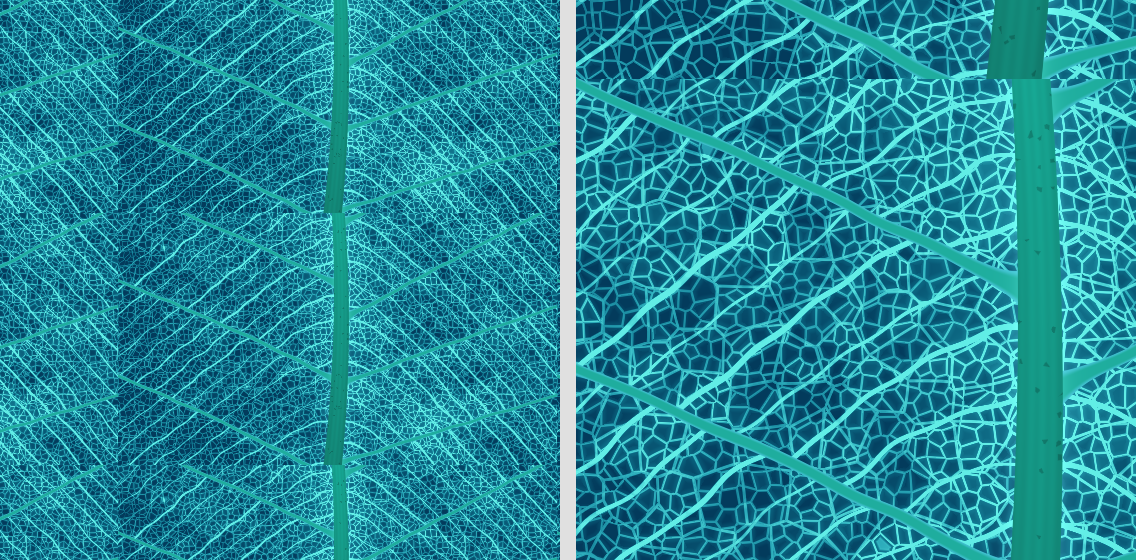
Left, the full canvas; right, a detail of the centre.
A Shadertoy shader for this texture:

```glsl
// Tiled teal leaf: green midrib, slanted side veins, arched cross veins and a fine cellular net.

// Layout, in canvas units
const vec2  TILE_SIZE   = vec2(0.784, 0.4505);
const vec2  TILE_ORIGIN = vec2(0.211, 0.169);
const vec2  MIDRIB_HALF = vec2(0.0165, 0.0115);   // half width at bottom, top

// Side veins: height at the midrib, slope, downward bend
const float LEFT_START = -0.022;
const float LEFT_STEP  = 0.1706;
const float LEFT_SLOPE = 0.514;
const float LEFT_BEND  = 0.146;
const vec4  RIGHT_START = vec4(0.000, 0.1445, 0.259, 0.427);
const vec4  RIGHT_SLOPE = vec4(0.337, 0.380, 0.545, 0.560);
const float RIGHT_BEND  = 0.04;

// Cross veins and net
const float CROSS_STEP = 0.039;
const float CROSS_HALF = 0.0013;
const float MESH_SIZE  = 0.027;
const float MESH_HALF  = 0.0009;
const float NET_SIZE   = 0.0098;
const float NET_HALF   = 0.0007;
const float NET_GAIN   = 0.58;

// Colours
const vec3 DEEP  = vec3(0.01, 0.23, 0.36);
const vec3 BLUE  = vec3(0.04, 0.38, 0.49);
const vec3 TEAL  = vec3(0.09, 0.51, 0.60);
const vec3 LIGHT = vec3(0.17, 0.67, 0.73);
const vec3 PALE  = vec3(0.38, 0.93, 0.90);
const vec3 GREEN = vec3(0.08, 0.59, 0.52);
const vec3 MINT  = vec3(0.12, 0.68, 0.62);

vec2 hash2(vec2 p) {
    vec3 q = fract(p.xyx * vec3(0.1031, 0.1030, 0.0973));
    q += dot(q, q.yzx + 33.33);
    return fract((q.xx + q.yz) * q.zy);
}

// Cellular noise: x = distance to the cell border, y = random value of the cell
vec2 cells(vec2 p) {
    vec2 base = floor(p), nearest = vec2(9.0), second = vec2(9.0), id = base;
    for (int j = -1; j <= 1; j++)
    for (int i = -1; i <= 1; i++) {
        vec2 cell = base + vec2(i, j);
        vec2 toSeed = cell + 0.1 + 0.8 * hash2(cell + 57.0) - p;
        float d = dot(toSeed, toSeed);
        if (d < dot(nearest, nearest)) {
            second = nearest;
            nearest = toSeed;
            id = cell;
        } else if (d < dot(second, second)) second = toSeed;
    }
    float border = dot(0.5 * (nearest + second), normalize(second - nearest));
    return vec2(border, hash2(id + 11.0).x);
}

float stroke(float dist, float halfWidth, float px) {
    return 1.0 - smoothstep(halfWidth - px, halfWidth + px, dist);
}

// Leaf tone from dark (0) to bright (1)
vec3 ramp(float v) {
    v = clamp(v, 0.0, 1.0) * 4.0;
    vec3 c = mix(DEEP, BLUE, clamp(v, 0.0, 1.0));
    c = mix(c, TEAL, clamp(v - 1.0, 0.0, 1.0));
    c = mix(c, LIGHT, clamp(v - 2.0, 0.0, 1.0));
    return mix(c, PALE, clamp(v - 3.0, 0.0, 1.0));
}

void mainImage(out vec4 fragColor, in vec2 fragCoord) {
    float px = 0.6 / iResolution.y;
    vec2 p = mod(fragCoord / iResolution.y - TILE_ORIGIN, TILE_SIZE);
    float rise = p.y / TILE_SIZE.y;

    // Distance from the midrib, mirrored on the left
    float across = p.x - (0.383 + 0.11 * p.y - 0.194 * p.y * p.y);
    bool isLeft = across < 0.0;
    float d = abs(across);
    vec2 wobble = sin(p.yx * 47.0 + 3.0 * sin(p * 31.0)) + 0.4 * sin(p.yx * 123.0 + p * 71.0);

    // Side veins; band counts those below the point
    float side = 1.0, band = 0.0;
    for (int i = 0; i < 4; i++) {
        float start = isLeft ? LEFT_START + LEFT_STEP * float(i) : RIGHT_START[i];
        float slope = isLeft ? LEFT_SLOPE : RIGHT_SLOPE[i];
        float bend  = isLeft ? LEFT_BEND : RIGHT_BEND;
        float offset = p.y - start - slope * d + bend * d * d - 0.001 * wobble.x;
        side = min(side, abs(offset) / sqrt(1.0 + slope * slope));
        band += step(0.0, offset);
    }
    float sideHalf = 0.0027 + 0.0015 * exp(-d / 0.15) + 0.005 * exp(-max(d - 0.012, 0.0) / 0.01);

    // Cross veins: level at the midrib, then arching down and outward
    float steep = isLeft ? 0.85 : 1.1;
    float arc = sqrt(d * d + 0.006);
    float t = (p.y + steep * (arc - 0.077) + 0.0025 * wobble.y) / CROSS_STEP + 0.37 * band;
    float crossDist = abs(fract(t) - 0.5) * CROSS_STEP / length(vec2(1.0, steep * d / arc));
    float vigor = hash2(vec2(floor(t), band + (isLeft ? 20.0 : 40.0))).x;
    float crossVein = stroke(crossDist, CROSS_HALF * (0.7 + 0.6 * vigor), px);

    // Two scales of net
    vec2 warped = p + 0.0012 * wobble;
    vec2 mesh = cells(warped / MESH_SIZE);
    vec2 net = cells(warped / NET_SIZE + 90.0);
    float meshVein = stroke(mesh.x * MESH_SIZE, MESH_HALF, px);
    float netVein = stroke(net.x * NET_SIZE, NET_HALF, px);

    // Soft light over the blade
    vec2 toGlow = (p - vec2(0.57, 0.09)) / vec2(0.07, 0.045);
    float tone = isLeft ? 0.04 + (0.28 + 0.18 * rise) * exp(-d / 0.13) + 0.12 * (rise - 0.5)
                        : 0.20 + 0.20 * exp(-d / 0.09);
    tone += 0.30 * exp(-dot(toGlow, toGlow));
    tone += 0.09 * sin(p.x * 23.0 + 2.0 * sin(p.y * 19.0)) * sin(p.y * 27.0 + 1.0);
    tone += 0.20 * (net.y - 0.5) + 0.10 * (mesh.y - 0.5);
    tone += 0.12 * exp(-crossDist / 0.004) + 0.08 * exp(-side / 0.008);
    tone -= 0.10 * smoothstep(0.1, 0.4, net.x);

    // Veins brighten the blade; a few cells hold a pale blemish
    float netGain = NET_GAIN * (0.85 + 0.3 * mesh.y);
    float veins = max(max(netGain * netVein, 0.64 * meshVein), (0.70 + 0.20 * vigor) * crossVein);
    tone += veins + 0.5 * step(0.997, net.y) * smoothstep(0.12, 0.3, net.x);
    vec3 color = ramp(tone);

    // Side veins with a lighter rim
    vec3 sideColor = mix(MINT, LIGHT + 0.08, smoothstep(0.5, 1.0, side / sideHalf));
    color = mix(color, sideColor, stroke(side, sideHalf, px));

    // Midrib, darker toward the bottom, with fine streaks and specks
    float ribHalf = mix(MIDRIB_HALF.x, MIDRIB_HALF.y, rise);
    float ribPos = across / ribHalf;
    vec3 ribColor = GREEN * (0.90 + 0.20 * rise - 0.08 * ribPos * ribPos + 0.02 * sin(ribPos * 13.0));
    vec2 speck = cells(p / 0.004 + 30.0);
    ribColor *= 1.0 - 0.20 * step(0.95, speck.y) * smoothstep(0.1, 0.35, speck.x);
    color += 0.07 * exp(-max(d - ribHalf, 0.0) / 0.005);
    color = mix(color, ribColor, stroke(d, ribHalf, px));

    fragColor = vec4(color, 1.0);
}
```
